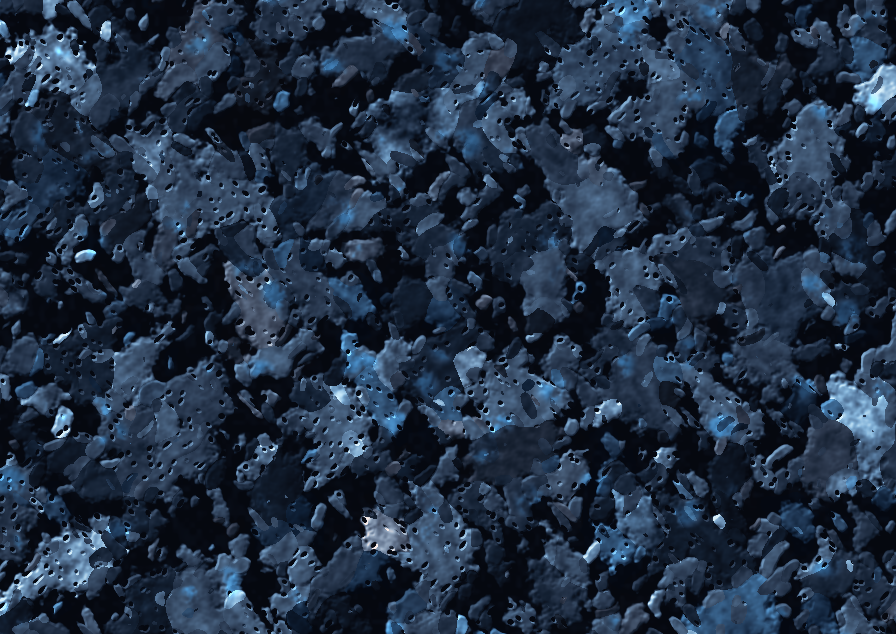
Write a WebGL 2 fragment shader that draws this texture.

```glsl
#version 300 es
precision highp float;
// Polished blue granite: ragged, tilted feldspar flakes over black gaps.
// Three sizes of scattered flakes compete by height; layered noise frays their
// edges, cells pit them, streaks follow their axes, and a slanted light embosses.

uniform vec2 u_resolution;
out vec4 fragColor;

const float FLAKE_GRID = 6.8;               // coarse flakes per canvas height
const float GRID_STEP = 1.9;                // ratio between flake layers
const int LAYERS = 3;
const vec2 FLAKE_SIZE = vec2(0.72, 0.42);   // half extents in grid cells
const float SMALL_SINK = 0.07;              // lowers each finer layer
const float GAP_LEVEL = 0.07;               // higher opens more black gaps
const float GAP_CLUSTER = 0.35;
const float RAGGED = 0.85;
const float PIT_GRID = 46.0;
const vec2 STREAK_GRID = vec2(16.0, 100.0);
const vec2 LIGHT_STEP = vec2(-0.0018, 0.0026);
const float RELIEF = 1.15;
const vec2 TONE_RANGE = vec2(0.07, 0.33);
const float BRIGHT_SHARE = 0.07;
const vec3 BLUE_TINT = vec3(0.66, 1.04, 1.18);
const vec3 WARM_TINT = vec3(1.22, 0.98, 0.90);
const vec3 SHADES[7] = vec3[7](
    vec3(0.02, 0.03, 0.06), vec3(0.07, 0.12, 0.19), vec3(0.16, 0.22, 0.31),
    vec3(0.25, 0.34, 0.45), vec3(0.35, 0.48, 0.62), vec3(0.53, 0.70, 0.84),
    vec3(0.85, 0.94, 0.98));

struct Surface {
    float body;     // above zero inside a flake
    float rough;    // shared edge and grain noise
    float height;
    vec2 axes;      // position along and across the flake
    vec3 traits;    // random tone, brightness and hue
};

vec3 hash3(vec2 cell, float seed) {
    uvec3 v = uvec3(ivec3(vec3(cell, seed))) * 1664525u + 1013904223u;
    v.x += v.y * v.z; v.y += v.z * v.x; v.z += v.x * v.y;
    v ^= v >> 16u;
    v.x += v.y * v.z; v.y += v.z * v.x; v.z += v.x * v.y;
    return vec3(v >> 8u) * exp2(-24.0);
}

// Distance to the nearest scattered point
float cellular(vec2 p, float seed) {
    vec2 cell = floor(p);
    float nearest = 4.0;
    for (int y = -1; y <= 1; y++)
    for (int x = -1; x <= 1; x++) {
        vec2 c = cell + vec2(x, y);
        vec2 d = c + hash3(c, seed).xy - p;
        nearest = min(nearest, dot(d, d));
    }
    return sqrt(nearest);
}

// Smooth noise from -0.5 to 0.5
float noise(vec2 p, float seed) {
    vec2 c = floor(p), f = p - c;
    f *= f * (3.0 - 2.0 * f);
    float low = mix(hash3(c, seed).x, hash3(c + vec2(1, 0), seed).x, f.x);
    float high = mix(hash3(c + vec2(0, 1), seed).x, hash3(c + 1.0, seed).x, f.x);
    return mix(low, high, f.y) - 0.5;
}

float crust(vec2 p) {
    float sum = 0.0, gain = 0.85;
    p *= 21.0;
    for (int i = 0; i < 4; i++) {
        sum += gain * noise(p, 20.0 + float(i));
        p = mat2(1.7, 1.2, -1.2, 1.7) * p;
        gain *= 0.62;
    }
    return sum;
}

Surface granite(vec2 p) {
    Surface s;
    s.rough = crust(p);
    s.body = -9.0;
    float cluster = GAP_CLUSTER * noise(p * 7.0, 31.0);
    p += 0.010 * sin(p.yx * vec2(33.0, 27.0) + vec2(0.4, 2.1))
       + 0.004 * sin(p.yx * vec2(79.0, 91.0) + p * 40.0);

    // Highest flake over all layers wins
    float grid = FLAKE_GRID;
    for (int layer = 0; layer < LAYERS; layer++) {
        vec2 g = p * grid, cell = floor(g);
        for (int y = -1; y <= 1; y++)
        for (int x = -1; x <= 1; x++) {
            vec2 c = cell + vec2(x, y);
            vec3 place = hash3(c, float(layer));
            vec3 traits = hash3(c, float(layer) + 10.0);
            float angle = mix(0.3, 2.5, place.z);
            vec2 dir = vec2(cos(angle), sin(angle));
            vec2 d = g - c - place.xy;
            vec2 q = vec2(dot(d, dir), dot(d, vec2(-dir.y, dir.x)));
            vec2 e = abs(q) / (FLAKE_SIZE * mix(0.6, 1.1, fract(traits.z * 7.0)));
            float body = 1.0 - pow(dot(e * e, e) + 1e-6, 1.0 / 3.0);
            body -= SMALL_SINK * float(layer);
            if (body > s.body) {
                s.body = body;
                s.axes = q / grid + place.xy;
                s.traits = traits;
            }
        }
        grid *= GRID_STEP;
    }

    // Frayed edges and small round pits
    float pit = smoothstep(0.25, 0.10, cellular(p * PIT_GRID, 30.0));
    s.body += RAGGED * s.rough + cluster - GAP_LEVEL;
    s.body -= 0.6 * pit * step(0.5, fract(s.traits.x * 5.0));
    s.height = smoothstep(-0.05, 0.4, s.body) + 0.5 * s.rough;
    return s;
}

vec3 shade(float v) {
    vec3 c = SHADES[0];
    for (int i = 1; i < 7; i++) {
        float low = SHADES[i - 1].g;
        c = mix(c, SHADES[i], clamp((v - low) / (SHADES[i].g - low), 0.0, 1.0));
    }
    return c;
}

void main() {
    vec2 p = gl_FragCoord.xy / u_resolution.y;
    Surface s = granite(p);
    float relief = s.height - granite(p + LIGHT_STEP).height;

    // Flake tone with streaks, mottling and pale patches
    float streak = noise(s.axes * STREAK_GRID, 40.0);
    float mottle = noise(p * 105.0, 41.0);
    float bright = step(1.0 - BRIGHT_SHARE, s.traits.y);
    float glint = smoothstep(0.30, 0.12, cellular(p * 9.0, 42.0))
                * smoothstep(0.0, 0.35, s.rough);
    float tone = mix(TONE_RANGE.x, TONE_RANGE.y, s.traits.x);
    tone += bright * (0.18 + 0.4 * s.rough) + 0.13 * glint;
    tone *= 1.0 + 0.45 * streak + 0.35 * mottle + 0.35 * s.rough;
    tone *= clamp(1.0 + RELIEF * relief, 0.45, 1.7);
    tone += 0.08 * max(relief, 0.0);

    // Black gaps, then hue shifts
    float gap = 0.03 + 0.04 * mottle;
    vec3 color = shade(mix(gap, tone, smoothstep(-0.02, 0.16, s.body)));
    float blue = max(0.8 * glint, smoothstep(0.8, 1.0, s.traits.z) * 0.6);
    float warm = smoothstep(0.14, 0.02, s.traits.z) * 0.7;
    color *= mix(vec3(1.0), BLUE_TINT, blue) * mix(vec3(1.0), WARM_TINT, warm);
    fragColor = vec4(clamp(color, 0.0, 1.0), 1.0);
}
```
